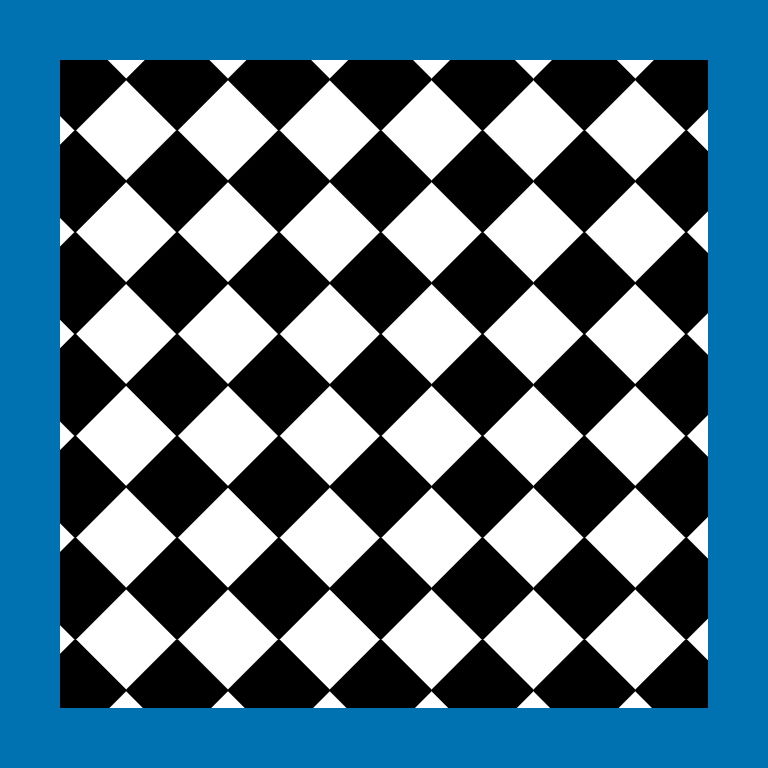
This pattern is drawn by a Shadertoy shader. Its source:

```glsl
// White diamonds on a black square, framed by a flat blue border.
// One diamond distance function is repeated on a square grid; diamonds are
// slightly smaller than their cells, so thin black gaps part their tips.

const vec3 BLACK = vec3(0.0);
const vec3 WHITE = vec3(1.0);
const vec3 BLUE = vec3(0.0, 0.447, 0.698);

const float BORDER = 0.078125;                  // frame width
const float PITCH = 0.13258;                    // distance between diamond centers
const float HALF_DIAGONAL = 0.0651;             // diamond center to tip
const vec2 GRID_CORNER = vec2(0.4957, 0.4988);  // a corner shared by four cells

// Signed distance to a square standing on its tip
float diamondDistance(vec2 p, float halfDiagonal) {
    return (abs(p.x) + abs(p.y) - halfDiagonal) * inversesqrt(2.0);
}

// Signed distance to an axis-aligned box
float boxDistance(vec2 p, vec2 halfSize) {
    vec2 d = abs(p) - halfSize;
    return length(max(d, 0.0)) + min(max(d.x, d.y), 0.0);
}

// Antialiased fill, one pixel wide at the edge
float coverage(float distanceToEdge, float pixel) {
    return clamp(0.5 - distanceToEdge / pixel, 0.0, 1.0);
}

void mainImage(out vec4 fragColor, in vec2 fragCoord) {
    float pixel = 1.0 / min(iResolution.x, iResolution.y);
    vec2 canvas = iResolution.xy * pixel;
    vec2 uv = fragCoord * pixel;

    // Repeated diamonds, each centered in its cell
    vec2 cell = (fract((uv - GRID_CORNER) / PITCH) - 0.5) * PITCH;
    float diamond = coverage(diamondDistance(cell, HALF_DIAGONAL), pixel);
    vec3 color = mix(BLACK, WHITE, diamond);

    // Frame around the panel
    float panel = coverage(boxDistance(uv - 0.5 * canvas, 0.5 * canvas - BORDER), pixel);
    color = mix(BLUE, color, panel);

    fragColor = vec4(color, 1.0);
}
```
